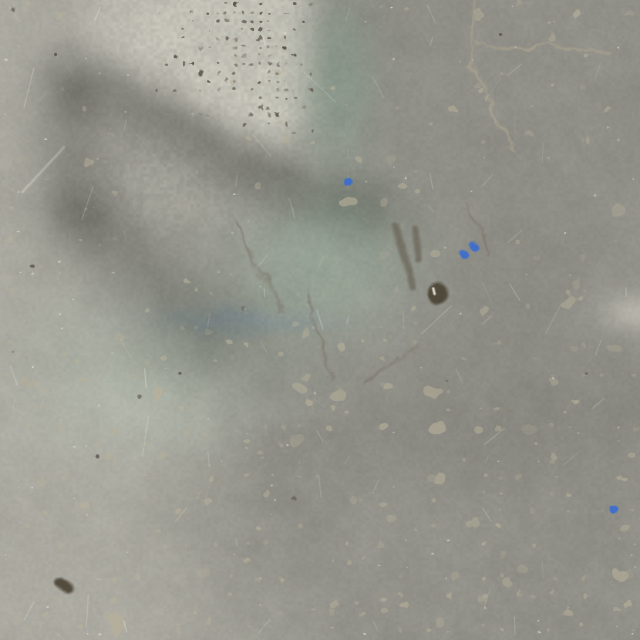
A Shadertoy shader for this texture:

```glsl
// Worn grey concrete floor with a pale plaster patch, soft shadows, stains, flecks and scratches
float hash(vec2 p) {
    vec3 q = fract(p.xyx * vec3(0.1031, 0.103, 0.0973));
    q += dot(q, q.yzx + 33.33);
    return fract((q.x + q.y) * q.z);
}

float noise(vec2 p) {
    vec2 i = floor(p), f = fract(p);
    f = f * f * (3.0 - 2.0 * f);
    return mix(mix(hash(i), hash(i + vec2(1, 0)), f.x),
               mix(hash(i + vec2(0, 1)), hash(i + vec2(1, 1)), f.x), f.y);
}

float fbm(vec2 p) {
    float sum = 0.0, amp = 0.5;
    for (int i = 0; i < 5; i++) {
        sum += amp * noise(p);
        p = mat2(1.6, 1.2, -1.2, 1.6) * p + 7.3;
        amp *= 0.5;
    }
    return sum;
}

// Distance to the segment from ends.xy to ends.zw
float segment(vec2 p, vec4 ends) {
    vec2 a = p - ends.xy, d = ends.zw - ends.xy;
    return length(a - d * clamp(dot(a, d) / dot(d, d), 0.0, 1.0));
}

float glow(float d, float radius) { return exp(-d * d / (radius * radius)); }
float fill(float d, float blur) { return 1.0 - smoothstep(-blur, blur, d); }

// Soft ellipse: shape holds the centre and the radii
float blob(vec2 p, vec4 shape) { return glow(length((p - shape.xy) / shape.zw), 1.0); }

// One irregular chip in some of the cells
float flecks(vec2 p, float cells, float share, float size, float seed) {
    vec2 q = p * cells, id = floor(q) + seed;
    if (hash(id) > share) return 0.0;
    vec2 d = fract(q) - 0.35 - 0.3 * vec2(hash(id + 11.0), hash(id + 23.0));
    d.y *= 0.8 + 0.8 * hash(id + 5.0);
    float radius = size * (0.4 + 0.6 * hash(id + 37.0));
    float ragged = (noise(q / size + seed) - 0.5) * radius * 1.5;
    return fill(length(d) + ragged - radius, 0.0016 * cells) * (0.3 + 0.7 * hash(id + 41.0));
}

// One short, mostly upright line in some of the cells
float scratches(vec2 p, float cells, float share) {
    vec2 q = p * cells, id = floor(q) + cells;
    if (hash(id) > share) return 0.0;
    float lean = (hash(id + 3.0) - 0.5) * 1.8;
    vec2 reach = vec2(sin(lean), cos(lean)) * (0.1 + 0.3 * hash(id + 9.0));
    float d = segment(fract(q) - 0.5, vec4(-reach, reach)) / cells;
    return fill(d - 0.0008, 0.0014) * hash(id + 17.0);
}

void mainImage(out vec4 fragColor, in vec2 fragCoord) {
    vec2 p = fragCoord / iResolution.xy;
    vec2 rough = vec2(fbm(p * 28.0), fbm(p * 28.0 + 50.0)) - 0.5;
    vec2 drift = vec2(fbm(p * 5.0 + 3.0), fbm(p * 5.0 + 80.0)) - 0.5;
    vec2 soft = p + drift * 0.06, ragged = p + rough * 0.035, rubbed = p + rough * 0.012;

    // Broad light: pale left side, darker right side
    float light = mix(0.675, 0.575, smoothstep(0.08, 0.52, soft.x + 0.12 * (p.y - 0.3)));
    light += 0.06 * blob(soft, vec4(0.27, 0.36, 0.13, 0.09));
    light += 0.06 * blob(soft, vec4(0.53, 0.58, 0.13, 0.14));
    light += 0.14 * blob(p, vec4(1.0, 0.51, 0.06, 0.03));
    light -= 0.025 * blob(soft, vec4(0.7, 0.32, 0.3, 0.12));

    // Pale plaster above a slanted shadow
    float slope = 0.91 * (soft.y - 0.9 + 0.45 * (soft.x - 0.14));
    float plaster = smoothstep(-0.025, 0.06, slope) * smoothstep(0.06, 0.26, soft.x)
                  * (1.0 - smoothstep(0.43, 0.54, soft.x));
    light = mix(light, 0.765, plaster);
    light -= 0.1 * glow(segment(soft, vec4(0.13, 0.86, 0.58, 0.66)), 0.055) * (1.0 - plaster);
    light -= 0.11 * glow(segment(soft, vec4(0.1, 0.84, 0.13, 0.66)), 0.06);
    light -= 0.1 * glow(segment(soft, vec4(0.14, 0.65, 0.33, 0.48)), 0.075);
    float worn = blob(soft, vec4(0.26, 0.71, 0.11, 0.08));

    // Mottling and grain
    light += 0.03 * worn + drift.y * 0.07 + rough.x * 0.04;
    light += (noise(p * 190.0) - 0.5) * (0.022 + 0.04 * plaster + 0.03 * worn);
    light += (noise(p * 400.0) - 0.5) * 0.016;
    vec3 col = light * vec3(1.0, 0.993, 0.938);

    // Faint green and blue stains
    float green = blob(soft, vec4(0.54, 0.87, 0.06, 0.12)) + blob(soft, vec4(0.5, 0.59, 0.13, 0.11))
                + 0.5 * blob(soft, vec4(0.25, 0.42, 0.2, 0.12));
    col += green * vec3(-0.035, 0.02, 0.0);
    col += blob(ragged, vec4(0.38, 0.5, 0.13, 0.018)) * vec3(-0.04, -0.015, 0.025);

    // Beige chips, white specks and dark pits
    float lower = 1.0 - smoothstep(0.4, 0.62, p.y), chips = 0.0;
    for (float i = 0.0; i < 3.0; i++)
        chips = max(chips, flecks(p + i * 0.037, 14.0 + 12.0 * i, 0.08 + 0.14 * lower, 0.17, 60.0 * i));
    col = mix(col, vec3(0.72, 0.69, 0.6), chips * 0.65);
    col = mix(col, vec3(0.86, 0.85, 0.8), flecks(p, 48.0, 0.05, 0.09, 300.0) * 0.8);
    float pitted = blob(p, vec4(0.4, 0.93, 0.09, 0.15)) * plaster;
    float pits = max(flecks(p, 75.0, 0.7 * pitted, 0.28, 400.0), flecks(p, 30.0, 0.012, 0.13, 500.0));
    col = mix(col, vec3(0.37, 0.34, 0.3), pits);

    // Scratches and pale cracks
    col += 0.11 * scratches(p, 11.0, 0.2) + 0.09 * scratches(p, 23.0, 0.14);
    col += 0.12 * fill(segment(p, vec4(0.035, 0.7, 0.1, 0.77)) - 0.0015, 0.0025);
    float crack = min(segment(ragged, vec4(0.74, 1.0, 0.74, 0.9)), segment(ragged, vec4(0.74, 0.9, 0.8, 0.76)));
    crack = min(crack, segment(ragged, vec4(0.75, 0.935, 0.95, 0.92)));
    col = mix(col, vec3(0.7, 0.66, 0.57), fill(crack - 0.002, 0.003) * (0.2 + 0.6 * noise(p * 35.0)));

    // Brown veins and rubbed strokes
    float vein = min(segment(ragged, vec4(0.37, 0.65, 0.44, 0.52)), segment(ragged, vec4(0.48, 0.54, 0.52, 0.41)));
    vein = min(vein, segment(ragged, vec4(0.57, 0.41, 0.65, 0.45)));
    vein = min(vein, segment(ragged, vec4(0.73, 0.68, 0.76, 0.61)));
    col = mix(col, vec3(0.46, 0.41, 0.36), fill(vein - 0.002, 0.004) * (0.2 + 0.5 * noise(p * 40.0)));
    float stroke = min(segment(rubbed, vec4(0.62, 0.645, 0.643, 0.55)), segment(rubbed, vec4(0.648, 0.64, 0.653, 0.595)));
    col = mix(col, vec3(0.4, 0.37, 0.32), fill(stroke - 0.005, 0.004) * 0.65);

    // Dark hole with a glint, and a brown crumb
    float hole = min(length(rubbed - vec2(0.685, 0.541)) - 0.016, segment(rubbed, vec4(0.092, 0.09, 0.108, 0.08)) - 0.007);
    col = mix(col, vec3(0.28, 0.25, 0.19), fill(hole, 0.004) * 0.88);
    col = mix(col, vec3(0.85, 0.84, 0.8), fill(segment(p, vec4(0.677, 0.549, 0.679, 0.541)) - 0.002, 0.002));

    // Blue paint drips
    vec2 drips[4] = vec2[4](vec2(0.542, 0.72), vec2(0.723, 0.602), vec2(0.738, 0.616), vec2(0.957, 0.201));
    for (int i = 0; i < 4; i++)
        col = mix(col, vec3(0.22, 0.42, 0.82), fill(length(p + rough * 0.02 - drips[i]) - 0.0065, 0.002) * 0.9);
    fragColor = vec4(col, 1.0);
}
```
